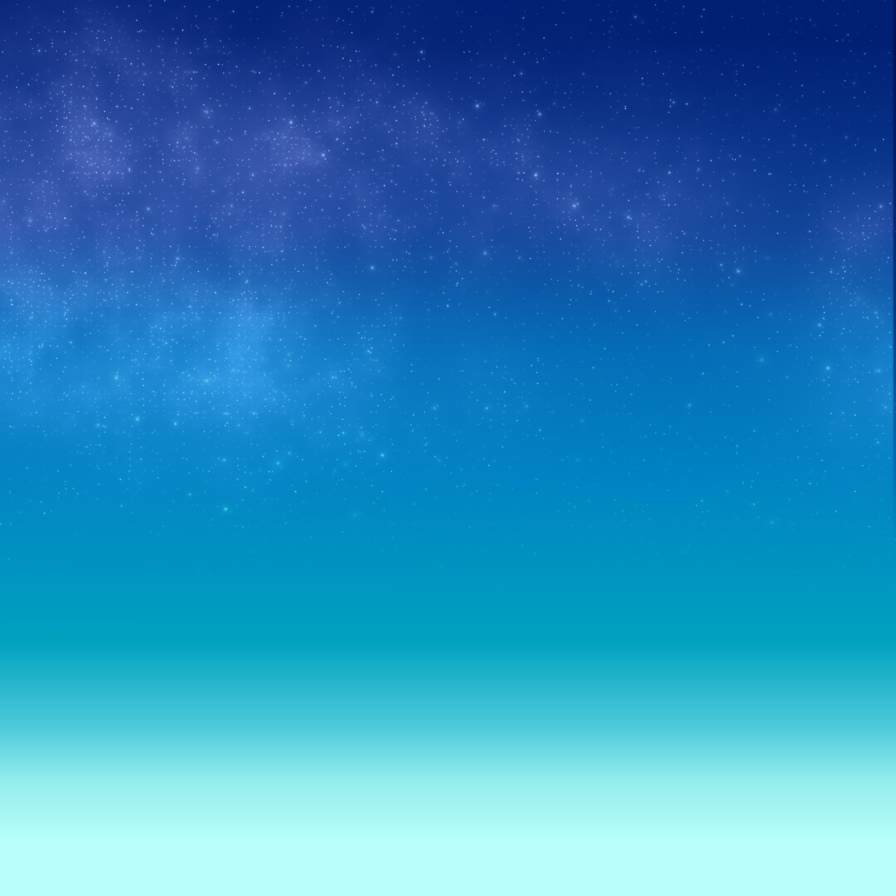
Write a Shadertoy shader that draws this background.

```glsl
#define NEBULA_STRENGTH 0.56
#define NEBULA_SCALE 5.0
#define NEBULA_CONTRAST 1.2
#define CLUSTER_SCALE 13.0
#define STAR_LAYERS 6
#define STAR_CELLS 11.0
#define STAR_LAYER_STEP 1.65
#define STAR_GAIN 0.62
#define HALO_GAIN 0.55
#define HORIZON 0.285

const vec3 NAVY = vec3(0.00, 0.12, 0.45);
const vec3 ROYAL = vec3(0.04, 0.25, 0.58);
const vec3 AZURE = vec3(0.01, 0.42, 0.71);
const vec3 CERULEAN = vec3(0.00, 0.51, 0.76);
const vec3 TEAL = vec3(0.00, 0.63, 0.75);
const vec3 AQUA = vec3(0.30, 0.79, 0.85);
const vec3 MINT = vec3(0.58, 0.93, 0.93);
const vec3 FOAM = vec3(0.72, 1.00, 0.98);

vec3 hash3(vec2 p) {
    vec3 q = fract(vec3(p.xyx) * vec3(0.1031, 0.1030, 0.0973));
    q += dot(q, q.yxz + 33.33);
    return fract((q.xxy + q.yzz) * q.zyx);
}

float gradientDot(vec2 cell, vec2 offset) {
    float angle = 6.2832 * hash3(cell + 71.0).x;
    return dot(vec2(cos(angle), sin(angle)), offset);
}

float gradientNoise(vec2 p) {
    vec2 i = floor(p), f = fract(p), e = vec2(1.0, 0.0);
    vec2 u = f * f * f * (f * (f * 6.0 - 15.0) + 10.0);
    return mix(mix(gradientDot(i, f), gradientDot(i + e, f - e), u.x),
               mix(gradientDot(i + e.yx, f - e.yx), gradientDot(i + 1.0, f - 1.0), u.x), u.y);
}

float fbm(vec2 p) {
    float sum = 0.0, amplitude = 0.6;
    for (int i = 0; i < 5; i++) {
        sum += amplitude * gradientNoise(p);
        p = mat2(1.6, 1.2, -1.2, 1.6) * p + 7.3;
        amplitude *= 0.5;
    }
    return sum;
}

float blob(vec2 p, vec2 center, vec2 radius) {
    vec2 q = (p - center) / radius;
    return exp(-dot(q, q));
}

// Linear blend that runs from height a to height b
vec3 band(vec3 below, vec3 above, float a, float b, float y) {
    return mix(below, above, clamp((y - a) / (b - a), 0.0, 1.0));
}

vec3 skyColor(float y) {
    vec3 c = band(FOAM, MINT, 0.06, 0.128, y);
    c = band(c, AQUA, 0.128, 0.19, y);
    c = band(c, TEAL, 0.19, HORIZON, y);
    c = band(c, CERULEAN, HORIZON, 0.47, y);
    c = band(c, AZURE, 0.47, 0.61, y);
    c = band(c, ROYAL, 0.61, 0.74, y);
    return band(c, NAVY, 0.74, 0.96, y);
}

// Broad cloud on the left, a thin arm to the right, a patch at the right edge
float nebulaMass(vec2 p) {
    float mass = 0.85 * blob(p, vec2(0.04, 0.77), vec2(0.38, 0.19));
    mass += 0.62 * blob(p, vec2(0.22, 0.58), vec2(0.26, 0.09));
    mass += 0.40 * blob(p, vec2(0.06, 0.57), vec2(0.08, 0.05));
    mass += 0.42 * blob(p, vec2(0.46, 0.82), vec2(0.22, 0.09));
    mass += 0.42 * blob(p, vec2(0.72, 0.78), vec2(0.11, 0.09));
    mass += 0.55 * blob(p, vec2(0.99, 0.61), vec2(0.12, 0.11));
    mass += 0.40 * blob(p, vec2(0.97, 0.75), vec2(0.05, 0.05));
    return mass * clamp(0.95 + NEBULA_CONTRAST * fbm(p * NEBULA_SCALE), 0.3, 1.6);
}

// One jittered star per cell: a small core inside a soft halo
float starLayer(vec2 p, float cells, float density, float pixel) {
    vec2 id = floor(p * cells);
    vec3 rnd = hash3(id + cells * 3.7);
    float power = hash3(id + 191.0).x;
    float d = length(p - (id + 0.25 + 0.5 * rnd.xy) / cells);
    float core = clamp(0.03 / cells, 0.0009, 0.0016);
    float width = max(core, 0.65 * pixel);
    float light = exp(-d * d / (width * width)) * core * core / (width * width);
    light += HALO_GAIN * exp(-d * cells / 0.055);
    return light * mix(0.2, 1.0, power * power) * smoothstep(rnd.z, rnd.z + 0.25, density);
}

void mainImage(out vec4 fragColor, in vec2 fragCoord) {
    vec2 uv = fragCoord / iResolution.xy;
    vec2 p = vec2(uv.x * iResolution.x / iResolution.y, uv.y);
    vec3 color = skyColor(uv.y);

    // Violet dust high up, bright blue dust below it
    float mass = nebulaMass(uv);
    float cluster = smoothstep(-0.15, 0.35, fbm(p * CLUSTER_SCALE + 3.1));
    vec3 dust = mix(vec3(0.28, 0.68, 0.98), vec3(0.42, 0.48, 0.82), smoothstep(0.60, 0.78, uv.y));
    color = mix(color, dust, min(NEBULA_STRENGTH * mass * (0.85 + 0.4 * cluster), 0.8));

    // Stars crowd together in the dust and vanish at the horizon
    float density = smoothstep(HORIZON, 0.45, uv.y) * (0.2 + mass * (0.4 + 0.9 * cluster));
    float light = 0.0, cells = STAR_CELLS;
    for (int i = 0; i < STAR_LAYERS; i++) {
        light += starLayer(p + float(i) * 0.37, cells, density, 1.0 / iResolution.y);
        cells *= STAR_LAYER_STEP;
    }
    vec3 starTint = mix(vec3(0.25, 0.92, 0.95), vec3(0.56, 0.76, 1.0), smoothstep(0.35, 0.75, uv.y));
    color = mix(color, starTint, clamp(STAR_GAIN * light, 0.0, 0.9));

    // Thin shade along the right edge
    float edge = smoothstep(0.9955, 0.9985, uv.x) * smoothstep(0.35, 0.65, uv.y);
    fragColor = vec4(mix(color, color * vec3(0.3, 0.55, 0.7), edge), 1.0);
}
```
